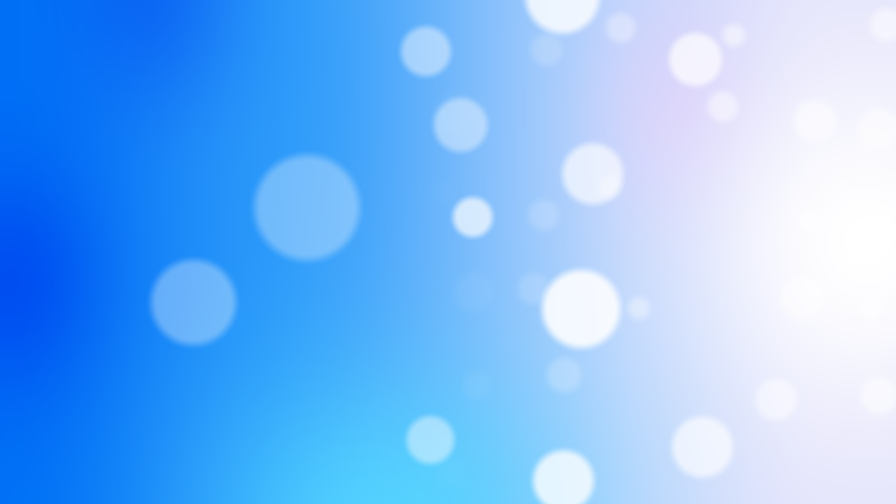
This background is drawn by a Shadertoy shader. Its source:

```glsl
// Soft bokeh: a blue-to-lavender ramp tinted by broad gaussian glows,
// overlaid with large blurred discs and a cellular scatter of small ones
// that grows denser to the right. Lengths are in units of canvas height.

const vec3 ROYAL      = vec3(0.00, 0.44, 0.965);
const vec3 AZURE      = vec3(0.18, 0.61, 0.98);
const vec3 PERIWINKLE = vec3(0.72, 0.83, 0.99);
const vec3 LAVENDER   = vec3(0.89, 0.89, 0.985);
const vec3 DEEP_BLUE  = vec3(0.00, 0.29, 0.94);
const vec3 CYAN       = vec3(0.33, 0.85, 1.00);
const vec3 VIOLET     = vec3(0.86, 0.80, 0.98);
const vec3 WHITE      = vec3(1.0);

// Main discs: centre x, centre y, radius, opacity
const int DISC_COUNT = 12;
const vec4 DISCS[DISC_COUNT] = vec4[DISC_COUNT](
    vec4(0.609, 0.588, 0.104, 0.33), vec4(0.384, 0.400, 0.084, 0.34),
    vec4(0.845, 0.898, 0.049, 0.45), vec4(0.914, 0.752, 0.053, 0.42),
    vec4(1.116, 1.007, 0.073, 0.80), vec4(1.153, 0.387, 0.077, 0.87),
    vec4(0.938, 0.569, 0.039, 0.68), vec4(1.380, 0.882, 0.052, 0.70),
    vec4(1.176, 0.655, 0.060, 0.65), vec4(1.118, 0.046, 0.060, 0.78),
    vec4(1.394, 0.113, 0.060, 0.65), vec4(0.854, 0.127, 0.047, 0.45));

vec3 hash3(vec2 cell) {
    vec3 q = fract(vec3(cell.xyx) * vec3(0.1031, 0.1030, 0.0973));
    q += dot(q, q.yxz + 33.33);
    return fract((q.xxy + q.yzz) * q.zyx);
}

// Elliptical gaussian falloff
float glow(vec2 p, vec2 centre, vec2 spread) {
    vec2 d = (p - centre) / spread;
    return exp(-dot(d, d));
}

// Filled circle with a blurred rim
float softDisc(vec2 p, vec2 centre, float radius, float blur) {
    return 1.0 - smoothstep(radius - blur, radius + blur, distance(p, centre));
}

// Horizontal ramp plus tinted glows
vec3 backdrop(vec2 p) {
    vec3 col = mix(ROYAL, AZURE, smoothstep(0.0, 0.65, p.x));
    col = mix(col, PERIWINKLE, smoothstep(0.5, 1.3, p.x));
    col = mix(col, LAVENDER, smoothstep(1.1, 1.65, p.x));
    col = mix(col, AZURE, 0.35 * glow(p, vec2(0.50, 0.82), vec2(0.20, 0.25)));
    col = mix(col, DEEP_BLUE, 0.90 * glow(p, vec2(0.02, 0.44), vec2(0.17, 0.22)));
    col = mix(col, DEEP_BLUE, 0.50 * glow(p, vec2(0.30, 1.02), vec2(0.17, 0.24)));
    col = mix(col, CYAN, 0.85 * glow(p, vec2(0.78, -0.04), vec2(0.36, 0.30)));
    col = mix(col, VIOLET, 0.70 * glow(p, vec2(1.35, 0.78), vec2(0.17, 0.24)));
    return mix(col, WHITE, glow(p, vec2(1.72, 0.52), vec2(0.33, 0.36)));
}

// One jittered disc per cell; returns the combined opacity
float scatteredDiscs(vec2 p, float cellsPerHeight, float opacity) {
    vec2 base = floor(p * cellsPerHeight);
    float clear = 1.0;
    for (int y = -1; y <= 1; y++)
    for (int x = -1; x <= 1; x++) {
        vec2 cell = base + vec2(x, y);
        vec3 rnd = hash3(cell + 17.0);
        vec2 centre = (cell + 0.2 + 0.6 * rnd.xy) / cellsPerHeight;
        float radius = mix(0.10, 0.28, rnd.z) / cellsPerHeight;
        float density = smoothstep(0.8, 1.5, centre.x);
        float present = step(0.4, fract(rnd.x * 7.3 + rnd.y * 3.1));
        clear *= 1.0 - opacity * density * present
                     * softDisc(p, centre, radius, 0.012);
    }
    return 1.0 - clear;
}

void mainImage(out vec4 fragColor, in vec2 fragCoord) {
    vec2 p = fragCoord / iResolution.y;
    vec3 col = backdrop(p);

    col = mix(col, WHITE, scatteredDiscs(p, 6.0, 0.5));
    for (int i = 0; i < DISC_COUNT; i++) {
        vec4 disc = DISCS[i];
        float blur = 0.008 + 0.05 * disc.z;
        col = mix(col, WHITE, disc.w * softDisc(p, disc.xy, disc.z, blur));
    }
    fragColor = vec4(col, 1.0);
}
```
